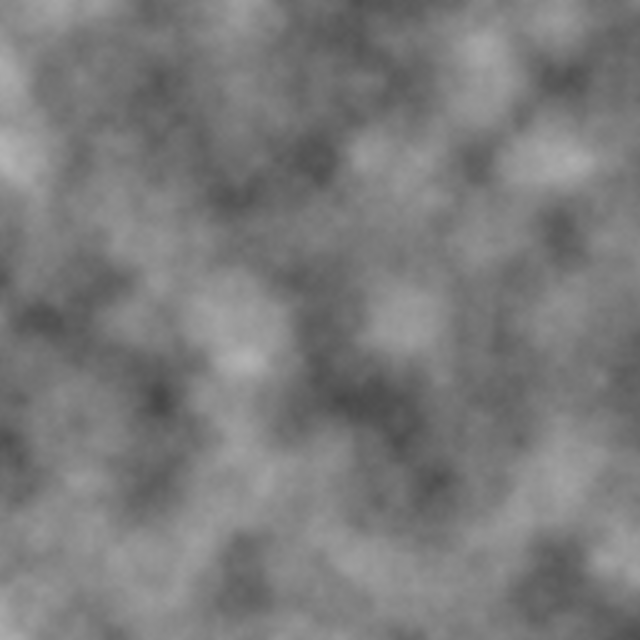
Give the GLSL for this texture, as a Shadertoy shader.

```glsl
// Soft grey clouds: fractal value noise on a square lattice.

const float BASE_CELLS = 8.0;   // lattice cells across the canvas, coarsest octave
const int   OCTAVES    = 5;
const float LACUNARITY = 2.0;   // frequency ratio between octaves
const float GAIN       = 0.5;   // amplitude ratio between octaves
const float MEAN_GREY  = 0.505;
const float CONTRAST   = 0.55;  // full range of grey about the mean
const uint  SEED       = 17u;

// Integer hash of a lattice node, uniform in 0..1
float hashNode(ivec2 node, uint layer) {
    uvec3 v = uvec3(uvec2(node), layer + SEED) * 1664525u + 1013904223u;
    v.x += v.y * v.z;
    v.y += v.z * v.x;
    v.z += v.x * v.y;
    v ^= v >> 16u;
    v.x += v.y * v.z;
    return float(v.x >> 8u) / 16777216.0;
}

// Lattice values blended with a smooth cubic
float valueNoise(vec2 p, uint layer) {
    ivec2 cell = ivec2(floor(p));
    vec2 f = fract(p);
    vec2 blend = f * f * (3.0 - 2.0 * f);
    float bottom = mix(hashNode(cell, layer),
                       hashNode(cell + ivec2(1, 0), layer), blend.x);
    float top = mix(hashNode(cell + ivec2(0, 1), layer),
                    hashNode(cell + ivec2(1, 1), layer), blend.x);
    return mix(bottom, top, blend.y);
}

// Octaves share an origin, so their nodes line up; result is in 0..1
float fractalNoise(vec2 p) {
    float sum = 0.0;
    float total = 0.0;
    float amplitude = 1.0;
    for (int i = 0; i < OCTAVES; i++) {
        sum += amplitude * valueNoise(p, uint(i));
        total += amplitude;
        amplitude *= GAIN;
        p *= LACUNARITY;
    }
    return sum / total;
}

void mainImage(out vec4 fragColor, in vec2 fragCoord) {
    vec2 uv = fragCoord / iResolution.y;
    float cloud = fractalNoise(uv * BASE_CELLS);
    float grey = MEAN_GREY + CONTRAST * (cloud - 0.5);
    fragColor = vec4(vec3(grey), 1.0);
}
```
